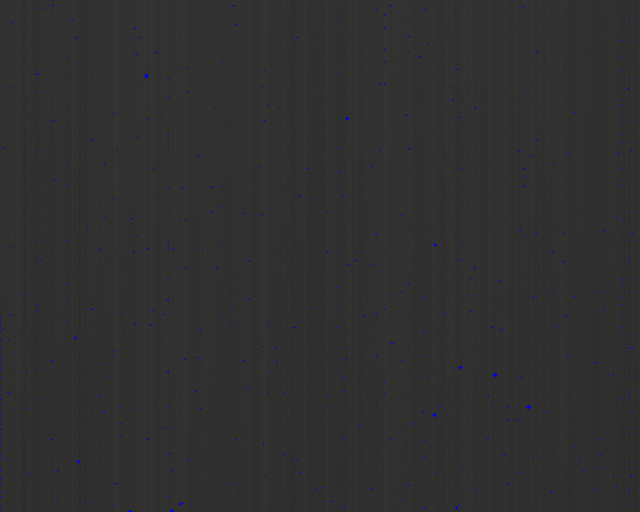
Give the GLSL for this texture, as a Shadertoy shader.

```glsl
const vec3 GRAY = vec3(0.191, 0.191, 0.190);
const vec3 BLUE = vec3(0.0, 0.0, 0.95);
const vec3 OLIVE = vec3(0.20, 0.20, 0.13);
const float STRIPE_FREQ = 400.0;
const float STRIPE_AMP = 0.022;
const float GRAIN_AMP = 0.006;
const float SPECK_CELLS = 40.0;
const float SPECK_CHANCE = 0.21;
const vec2 SPECK_HALF = vec2(0.0014, 0.0009);
const float HALO_WIDTH = 0.0017;
const int FAULT_COLUMNS = 13;
const float FAULT_ROWS = 150.0;
const int CLUSTERS = 13;
const float CLUSTER_RADIUS = 0.0040;

float hash(vec2 p) {
    vec3 q = fract(vec3(p.xyx) * 0.1031);
    q += dot(q, q.yzx + 33.33);
    return fract((q.x + q.y) * q.z);
}

float noise1(float x, float seed) {
    float i = floor(x);
    float f = smoothstep(0.0, 1.0, fract(x));
    return mix(hash(vec2(i, seed)), hash(vec2(i + 1.0, seed)), f);
}

// Share of a pixel covered by a small box
float boxCover(vec2 d, vec2 halfSize, float px) {
    vec2 cover = clamp((halfSize - abs(d)) / px + 0.5, 0.0, 1.0);
    cover = min(cover, 2.0 * halfSize / px);
    return cover.x * cover.y;
}

// x: speck, y: dim halo around it
vec2 speck(vec2 d, vec2 halfSize, float px) {
    return vec2(boxCover(d, halfSize, px),
                boxCover(d, halfSize + HALO_WIDTH, px));
}

vec2 scatteredSpecks(vec2 p, float height, float px) {
    vec2 cell = floor(p * SPECK_CELLS);
    float y = p.y / height;
    float chance = SPECK_CHANCE * mix(1.25, 0.6, smoothstep(0.3, 0.9, y));
    if (hash(cell + 3.7) > chance) return vec2(0.0);
    vec2 jitter = vec2(hash(cell + 17.0), hash(cell + 41.0));
    vec2 center = (cell + mix(vec2(0.2), vec2(0.8), jitter)) / SPECK_CELLS;
    float stretch = mix(0.7, 1.5, hash(cell + 73.0));
    return speck(p - center, SPECK_HALF * vec2(stretch, 1.0), px);
}

// One broken vertical line of specks
vec2 faultColumn(vec2 p, float x, float density, float id, float px) {
    float row = floor(p.y * FAULT_ROWS);
    if (hash(vec2(row, id * 7.0 + 5.0)) > density) return vec2(0.0);
    float y = (row + mix(0.35, 0.65, hash(vec2(id, row + 9.0)))) / FAULT_ROWS;
    return speck(p - vec2(x, y), vec2(0.0009, 0.0011), px);
}

vec2 faultColumns(vec2 p, float height, float px) {
    float y = p.y / height;
    vec2 marks = vec2(0.0);
    for (int i = 0; i < FAULT_COLUMNS; i++) {
        float id = float(i);
        float x = (id + mix(0.1, 0.9, hash(vec2(id, 2.3)))) / float(FAULT_COLUMNS);
        float strength = hash(vec2(id, 8.1));
        float density = mix(0.04, 0.42, strength * strength * strength);
        float middle = mix(0.35, 0.65, hash(vec2(id, 12.9)));
        density *= 1.0 - smoothstep(0.3, 0.55, abs(y - middle));
        marks = max(marks, faultColumn(p, x, density, id, px));
    }
    // Denser faults along both side edges
    float leftDensity = 0.65 * (1.0 - smoothstep(0.3, 0.5, y));
    marks = max(marks, faultColumn(p, 0.0008, leftDensity, 31.0, px));
    marks = max(marks, faultColumn(p, 0.982, mix(0.34, 0.1, y), 37.0, px));
    return marks;
}

// Larger diamond-shaped marks, more of them near the bottom
vec2 clusters(vec2 p, float height, float px) {
    vec2 marks = vec2(0.0);
    for (int i = 0; i < CLUSTERS; i++) {
        float id = float(i);
        float x = mix(0.1, 0.85, hash(vec2(id, 51.0)));
        float y = pow(hash(vec2(id, 67.0)), 1.7) * 0.95 * height;
        float radius = CLUSTER_RADIUS * mix(0.65, 1.0, hash(vec2(id, 83.0)));
        vec2 d = abs(p - vec2(x, y));
        float dist = (d.x + d.y - radius) * 0.7071;
        vec2 edge = vec2(dist, dist - HALO_WIDTH);
        marks = max(marks, clamp(0.5 - edge / px, 0.0, 1.0));
    }
    return marks;
}

void mainImage(out vec4 fragColor, in vec2 fragCoord) {
    float px = 1.0 / iResolution.x;
    vec2 p = fragCoord * px;
    float height = iResolution.y * px;
    vec2 uv = fragCoord / iResolution.xy;

    // Fine vertical banding, faint grain and soft shading
    float stripes = 0.7 * noise1(p.x * STRIPE_FREQ, 1.0)
                  + 0.3 * noise1(p.x * STRIPE_FREQ * 0.23, 2.0) - 0.5;
    float grain = hash(floor(p * 512.0) + 101.0) - 0.5;
    float shade = 0.008 * (uv.y - 0.5) - 0.02 * (uv.x - 0.5) * (uv.x - 0.5);
    vec3 color = GRAY + STRIPE_AMP * stripes + GRAIN_AMP * grain + shade;

    vec2 marks = scatteredSpecks(p, height, px);
    marks = max(marks, faultColumns(p, height, px));
    marks = max(marks, clusters(p, height, px));
    color = mix(color, OLIVE, 0.85 * marks.y);
    color = mix(color, BLUE, marks.x);
    fragColor = vec4(color, 1.0);
}
```
